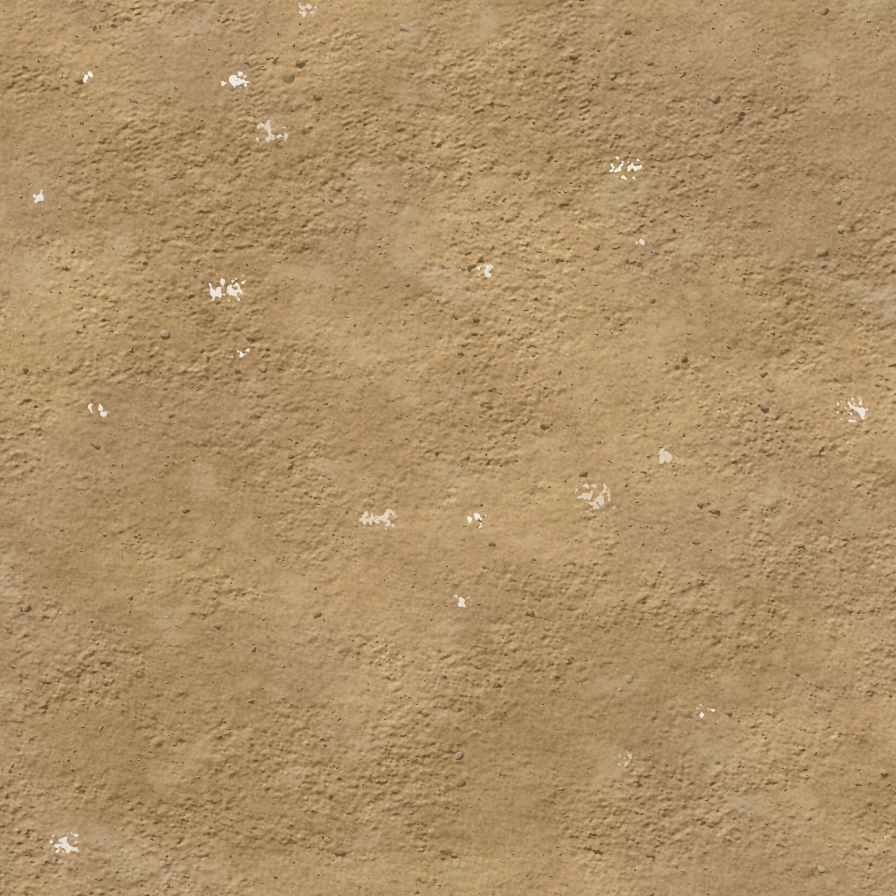
A three.js fragment shader for this texture:

```glsl
varying vec2 vUv;

float hash(vec2 p) {
  return fract(sin(dot(p, vec2(127.1, 311.7))) * 43758.5453);
}

vec2 hash2(vec2 p) {
  return vec2(hash(p), hash(p + 37.7));
}

float noise(vec2 p) {
  vec2 i = floor(p);
  vec2 f = fract(p);
  f = f * f * (3.0 - 2.0 * f);
  return mix(mix(hash(i), hash(i + vec2(1.0, 0.0)), f.x),
             mix(hash(i + vec2(0.0, 1.0)), hash(i + 1.0), f.x), f.y);
}

mat2 turn(float a) {
  return mat2(cos(a), sin(a), -sin(a), cos(a));
}

float fbm(vec2 p) {
  float sum = 0.0;
  float amplitude = 0.5;
  for (int i = 0; i < 4; i++) {
    sum += amplitude * noise(p);
    p = 2.0 * turn(0.64) * p + 17.3;
    amplitude *= 0.5;
  }
  return sum;
}

// Crumbs of several sizes, turned against each other to hide the grid
float soilHeight(vec2 uv) {
  vec2 p = uv * vec2(80.0, 100.0);
  return 0.34 * noise(turn(0.3) * p) + 0.32 * noise(turn(0.9) * p * 1.9 + 9.2)
       + 0.24 * noise(turn(-0.5) * p * 3.4 + 31.4);
}

// Scattered stones, each lit from the upper left with a shadow below
vec3 addPebbles(vec3 color, vec2 uv, float scale, float density) {
  vec2 p = uv * scale;
  vec2 cell = floor(p);
  for (int y = -1; y <= 1; y++) {
    for (int x = -1; x <= 1; x++) {
      vec2 id = cell + vec2(float(x), float(y));
      float present = step(hash(id + scale), density);
      vec2 d = p - id - 0.2 - 0.6 * hash2(id + 5.1);
      d = turn(hash(id + 8.8) - 0.5) * d * vec2(1.0, 1.4);
      d += 0.3 * (vec2(noise(p * 4.0), noise(p * 4.0 + 50.0)) - 0.5);
      float radius = mix(0.1, 0.3, pow(hash(id + 71.3), 2.0));
      float shadow = 1.0 - smoothstep(radius * 0.7, radius * 1.2, length(d + radius * vec2(-0.4, 0.8)));
      float body = 1.0 - smoothstep(radius * 0.7, radius * 1.1, length(d));
      float light = dot(d, vec2(-0.5, 0.85)) / radius;
      vec3 stone = mix(vec3(0.62, 0.51, 0.35), vec3(0.74, 0.66, 0.54), hash(id + 13.9));
      color = mix(color, vec3(0.30, 0.23, 0.14), 0.7 * shadow * present);
      color = mix(color, stone + 0.1 * light, 0.85 * body * present);
    }
  }
  return color;
}

// Chalk crumbs gathered in a few small, loose clusters
float chalk(vec2 uv) {
  vec2 p = uv * 9.0;
  vec2 cell = floor(p);
  float crumbs = 0.55 * noise(turn(0.5) * uv * 190.0) + 0.45 * noise(turn(1.1) * uv * 330.0);
  float cover = 0.0;
  for (int y = -1; y <= 1; y++) {
    for (int x = -1; x <= 1; x++) {
      vec2 id = cell + vec2(float(x), float(y));
      vec2 d = p - id - hash2(id + 2.7);
      float radius = mix(0.1, 0.3, pow(hash(id + 44.2), 2.0));
      float falloff = 1.0 - length(d * vec2(1.0, 1.4)) / radius;
      float fleck = smoothstep(0.66, 0.8, crumbs + 0.32 * falloff) * smoothstep(0.0, 0.2, falloff);
      cover = max(cover, fleck * step(hash(id + 91.0), 0.24) * mix(0.5, 1.0, hash(id + 6.6)));
    }
  }
  return cover;
}

void main() {
  vec2 uv = vUv;

  // Broad drifts of ochre, straw and mauve-grey earth
  float drift = smoothstep(0.28, 0.66, fbm(uv * vec2(5.0, 7.0) + 3.0));
  float straw = smoothstep(0.48, 0.68, fbm(uv * vec2(4.0, 6.0) + 21.0));
  float mauve = smoothstep(0.42, 0.60, fbm(uv * vec2(5.0, 7.5) + 47.0));
  vec3 color = mix(vec3(0.665, 0.54, 0.37), vec3(0.735, 0.61, 0.435), drift);
  color = mix(color, vec3(0.755, 0.65, 0.465), 0.55 * straw);
  color = mix(color, vec3(0.67, 0.56, 0.435), 0.6 * mauve);

  // Mottling and fine dust
  color += 0.09 * (fbm(uv * vec2(26.0, 36.0)) - 0.47);
  color += 0.08 * (noise(turn(0.7) * uv * 400.0) - 0.5);

  // Crumbly patches, broken up at a small scale, between smoother ground
  float patches = 0.6 * fbm(uv * vec2(9.0, 12.0) + 63.0) + 0.4 * fbm(uv * vec2(32.0, 44.0) + 5.0);
  float rough = smoothstep(0.38, 0.58, patches);
  float slope = soilHeight(uv) - soilHeight(uv + vec2(-0.0012, 0.0022));
  float shade = slope * mix(0.25, 0.72, rough);
  color += vec3(1.0, 0.96, 0.85) * (max(shade, 0.0) * 0.75 + min(shade, 0.0) * 1.1);

  // Short dark pits with sharp rims
  float pits = smoothstep(0.70, 0.86, noise(turn(0.2) * uv * vec2(130.0, 210.0) + 12.0));
  pits *= smoothstep(0.02, 0.12, -slope) * (0.25 + 0.75 * rough);
  color = mix(color, vec3(0.34, 0.26, 0.16), 0.7 * pits);

  color = addPebbles(color, uv, 115.0, 0.11);
  color = addPebbles(color, uv, 52.0, 0.05);

  // Pale scuffs and chalk
  float scuff = smoothstep(0.58, 0.74, fbm(uv * vec2(22.0, 30.0) + 80.0));
  color = mix(color, vec3(0.77, 0.69, 0.56), 0.4 * scuff);
  color = mix(color, vec3(0.95, 0.93, 0.89), chalk(uv));

  gl_FragColor = vec4(clamp(color, 0.0, 1.0), 1.0);
}
```
